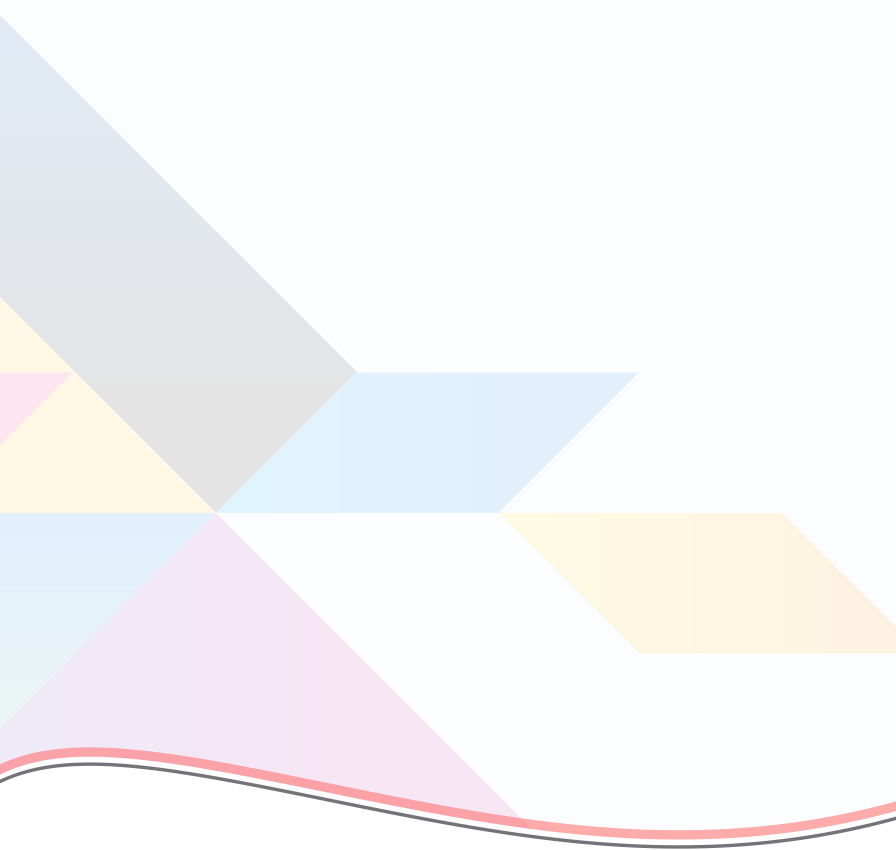
This background is drawn by a WebGL 1 fragment shader. Its source:

```glsl
precision highp float;
// Pale geometric background: pastel bands, triangles and parallelograms cut by
// horizontal and 45 degree lines, above a white foot with a red and grey wave.
// Shapes are products of soft bands along y, y-x and y+x; the wave is a bent cubic.

uniform vec2 u_resolution;

const float HEIGHT = 0.9492;      // canvas height in units of its width
const float FAR = 9.0;            // open end of a band

// Shared construction lines
const float ROW_TOP = 0.4160;
const float ROW_MID = 0.5729;
const float ROW_LOW = 0.7298;
const float FALL_CROSS = 0.3320;  // y - x through the crossing point
const float RISE_CROSS = 0.8138;  // y + x through the crossing point

const vec3 PAPER = vec3(0.989, 0.993, 1.0);
const vec3 WAVE_RED = vec3(1.0, 0.47, 0.47);
const vec3 WAVE_GREY = vec3(0.46, 0.45, 0.48);

float hash(vec2 p) {
  return fract(sin(dot(p, vec2(127.1, 311.7))) * 43758.5453);
}

// 1 between lo and hi, with edges softened over width w
float band(float v, float lo, float hi, float w) {
  return clamp((v - lo) / w + 0.5, 0.0, 1.0) * clamp((hi - v) / w + 0.5, 0.0, 1.0);
}

vec3 ramp(vec3 a, vec3 b, float v, float lo, float hi) {
  return mix(a, b, clamp((v - lo) / (hi - lo), 0.0, 1.0));
}

// Height of the wave, measured downward; crest at t = 0, trough at t = 1
float wave(float x) {
  float t = (x - 0.1003) / 0.6575;
  float bend = 0.6 + 2.32 * exp(-3.06 * t);
  float u = t * (1.0 - t);
  return 0.8398 + 0.0925 * (t * t * (3.0 - 2.0 * t) + bend * u * u);
}

// Barely visible oval rings scattered over a jittered grid
float faintRings(vec2 p, float w) {
  vec2 grid = p * 5.0;
  vec2 cell = floor(grid);
  vec2 center = 0.25 + 0.5 * vec2(hash(cell), hash(cell + 17.0));
  vec2 d = (grid - cell - center) / 5.0;
  float ring = abs(length(d * vec2(1.2, 0.9)) - 0.017);
  return band(ring, -FAR, 0.001, w) * step(0.45, hash(cell + 41.0));
}

void main() {
  // Width units, y downward from the top edge
  vec2 uv = gl_FragCoord.xy / u_resolution;
  vec2 p = vec2(uv.x, (1.0 - uv.y) * HEIGHT);
  float px = 1.0 / u_resolution.x;
  float diagPx = 1.414 * px;
  float fall = p.y - p.x;
  float rise = p.y + p.x;

  vec3 color = PAPER - 0.005 * faintRings(p, 2.0 * px);

  // Grey diagonal band
  vec3 grey = ramp(vec3(0.882, 0.918, 0.957), vec3(0.894), p.y, 0.05, 0.46);
  float mask = band(fall, 0.0169, FALL_CROSS, diagPx)
             * band(rise, -FAR, RISE_CROSS, diagPx);
  color = mix(color, grey, mask);

  // Yellow triangle with a pink corner
  float left = band(fall, FALL_CROSS, FAR, diagPx);
  color = mix(color, vec3(1.0, 0.974, 0.896), left * band(p.y, -FAR, ROW_MID, px));
  mask = left * band(p.y, ROW_TOP, FAR, px) * band(rise, -FAR, 0.4974, diagPx);
  color = mix(color, vec3(1.0, 0.894, 0.949), mask);

  // Blue triangle fading to green, and the lilac triangle beside it
  float lower = band(p.y, ROW_MID, FAR, px);
  vec3 blue = ramp(vec3(0.886, 0.941, 0.995), vec3(0.922, 0.960, 0.953), p.y, 0.59, 0.82);
  color = mix(color, blue, lower * band(rise, -FAR, RISE_CROSS, diagPx));
  vec3 lilac = ramp(vec3(0.937, 0.914, 0.973), vec3(0.969, 0.902, 0.957), p.x, 0.0, 0.4);
  color = mix(color, lilac, left * lower * band(rise, RISE_CROSS, FAR, diagPx));

  // Blue parallelogram
  vec3 sky = ramp(vec3(0.878, 0.957, 1.0), vec3(0.886, 0.938, 0.992), p.x, 0.27, 0.62);
  mask = band(p.y, ROW_TOP, ROW_MID, px) * band(rise, RISE_CROSS, 1.1289, diagPx);
  color = mix(color, sky, mask);

  // Cream parallelogram
  vec3 cream = ramp(vec3(0.996, 0.982, 0.894), vec3(0.996, 0.953, 0.886), p.x, 0.57, 0.95);
  mask = band(p.y, ROW_MID, ROW_LOW, px) * band(fall, -0.2995, 0.0156, diagPx);
  color = mix(color, cream, mask);

  // White foot, then the two strokes along the wave
  float slope = (wave(p.x + 0.001) - wave(p.x - 0.001)) / 0.002;
  float steep = inversesqrt(1.0 + slope * slope);
  float below = p.y - wave(p.x);
  float redDist = below * steep;
  float greyDist = (below - 0.0135) * steep;
  color = mix(color, vec3(1.0), band(redDist, 0.0052, FAR, px));
  color = mix(color, WAVE_RED, 0.62 * band(redDist, -0.0052, 0.0052, px));
  color = mix(color, WAVE_GREY, band(greyDist, -0.0019, 0.0019, px));

  gl_FragColor = vec4(color, 1.0);
}
```
